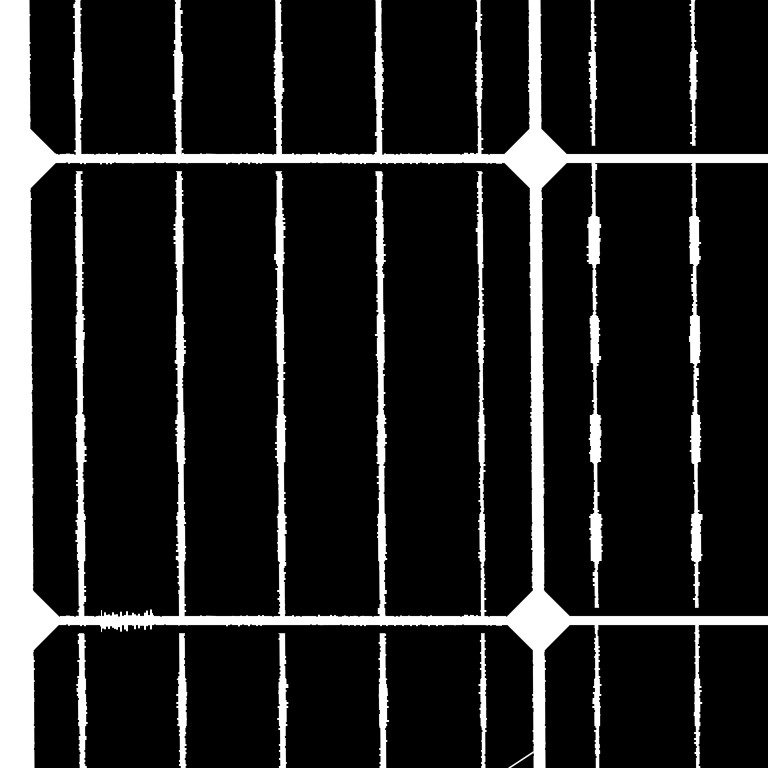
Write a Shadertoy shader that draws this texture.

```glsl
const vec3 CELL_COLOR = vec3(0.0);
const vec3 LINE_COLOR = vec3(1.0);

// Grid of cells, measured from the upper left
const vec2 GRID_ORIGIN = vec2(0.0339, 0.2064);
const vec2 CELL_PITCH = vec2(0.6654, 0.6016);
const vec2 GAP_HALF = vec2(0.0078, 0.0059);
const float CORNER_CUT = 0.0465;
const float SKEW = 0.0065;

// Vertical conductors inside each cell
const float BAR_FIRST = 0.0703;
const float BAR_PITCH = 0.1306;
const float BAR_SHIFT = 0.0052;
const float BAR_WIDE = 0.0037;
const float BAR_THIN = 0.0023;
const float BAR_START = 0.0165;
const float BAR_END = 0.585;

// Solder pads along the conductors
const float PAD_FIRST = 0.1065;
const float PAD_PITCH = 0.129;
const float PAD_HALF = 0.031;

// Wear
const float WEAR_STEPS = 384.0;
const float WEAR_DEPTH = 0.0026;
const vec2 FRAY_CENTER = vec2(0.165, 0.808);
const vec2 SCRATCH_A = vec2(0.663, 1.0);
const vec2 SCRATCH_B = vec2(0.695, 0.979);
const float SCRATCH_HALF = 0.001;

float hash(vec2 p) {
    return fract(sin(dot(p, vec2(127.1, 311.7))) * 4375.85);
}

float fill(float d) {
    float aa = 0.7 / min(iResolution.x, iResolution.y);
    return 1.0 - smoothstep(-aa, aa, d);
}

// Stepped edge offset that comes and goes along a line
float wear(float along, float id) {
    float h = hash(vec2(floor(along * WEAR_STEPS), id));
    float patches = 0.5 + 0.3 * sin(along * 31.0 + id * 2.3)
                        + 0.2 * sin(along * 73.0 - id * 4.1);
    return WEAR_DEPTH * (step(0.8, h) * patches - 0.4 * step(h, 0.08));
}

float segment(vec2 p, vec2 a, vec2 b) {
    vec2 ab = b - a;
    return length(p - a - ab * clamp(dot(p - a, ab) / dot(ab, ab), 0.0, 1.0));
}

// White gaps between cells, with diamonds where the cut corners meet
float gapDistance(vec2 local, vec2 p, float leftColumn) {
    vec2 offset = local - CELL_PITCH * step(0.5 * CELL_PITCH, local);
    vec2 d = abs(offset);
    vec2 side = step(0.0, offset);
    float vertical = d.x - GAP_HALF.x - 0.5 * wear(p.y, 40.0 + side.x);
    float horizontal = d.y - GAP_HALF.y - leftColumn * 0.7 * wear(p.x, 50.0 + side.y);
    vec2 fray = abs(p - FRAY_CENTER);
    float comb = hash(vec2(floor(p.x * WEAR_STEPS), 60.0 + side.y));
    horizontal -= 0.009 * comb * comb * step(fray.x, 0.034) * step(fray.y, 0.03);
    float diamond = (d.x + d.y - CORNER_CUT) * 0.7071;
    return min(min(vertical, horizontal), diamond);
}

// Conductors with thicker pads and ragged sides
float barDistance(vec2 local, vec2 cell, float y, float leftColumn) {
    float x = local.x - BAR_FIRST - BAR_SHIFT * (1.0 - leftColumn);
    float bar = clamp(round(x / BAR_PITCH), 0.0, 4.0);
    x -= bar * BAR_PITCH;
    float id = bar + 5.0 * cell.x;
    float thin = max(1.0 - leftColumn, step(3.5, bar));
    float halfWidth = mix(BAR_WIDE, BAR_THIN, thin);

    float along = local.y - PAD_FIRST;
    float pad = clamp(round(along / PAD_PITCH), 0.0, 3.0);
    float padEdge = abs(along - pad * PAD_PITCH) - PAD_HALF;
    float middleRow = 1.0 - min(abs(cell.y), 1.0);
    float strength = mix(0.0016, 0.0046, (1.0 - leftColumn) * middleRow);
    strength *= mix(0.7, 1.1, hash(vec2(pad + 7.0 * cell.y, id)));
    halfWidth += strength * fill(padEdge);
    halfWidth += wear(y, 2.0 * id + step(0.0, x));

    float ends = mix(local.y - BAR_END, BAR_START - local.y, leftColumn);
    return max(abs(x) - halfWidth, ends);
}

void mainImage(out vec4 fragColor, in vec2 fragCoord) {
    vec2 p = fragCoord / iResolution.xy;
    p.y = 1.0 - p.y;
    vec2 skewed = vec2(p.x - SKEW * (p.y - 0.5), p.y);

    vec2 fromOrigin = skewed - GRID_ORIGIN;
    vec2 cell = floor(fromOrigin / CELL_PITCH);
    vec2 local = fromOrigin - cell * CELL_PITCH;
    float leftColumn = 1.0 - step(0.5, cell.x);

    // Combine the margin, gaps, conductors and scratch
    float d = fromOrigin.x;
    d = min(d, gapDistance(local, p, leftColumn));
    d = min(d, barDistance(local, cell, p.y, leftColumn));
    d = min(d, segment(p, SCRATCH_A, SCRATCH_B) - SCRATCH_HALF);

    fragColor = vec4(mix(CELL_COLOR, LINE_COLOR, fill(d)), 1.0);
}
```
